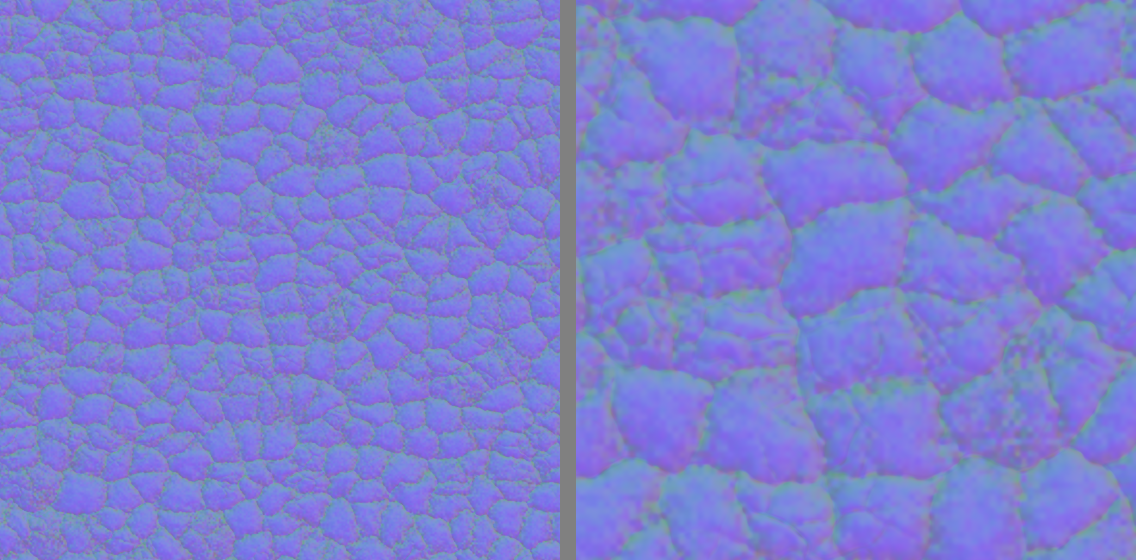
Left: the whole. Right: its middle third, enlarged.
Give the GLSL for this texture map, as a Shadertoy shader.

```glsl
// Tangent-space normal map of pebbled leather: domed grains, rough creases and fine pores.

const float GRAINS = 18.5;       // leather grains across the canvas
const float SAMPLE_STEP = 0.002; // gradient step in canvas units

vec2 hash22(vec2 p) {
    vec3 q = fract(p.xyx * vec3(0.1031, 0.1030, 0.0973));
    q += dot(q, q.yzx + 33.33);
    return fract((q.xx + q.yz) * q.zy);
}

// Two independent channels of smooth value noise in -0.5..0.5
vec2 noise2(vec2 p) {
    vec2 i = floor(p), f = fract(p);
    f = f * f * (3.0 - 2.0 * f);
    vec2 low = mix(hash22(i), hash22(i + vec2(1, 0)), f.x);
    vec2 high = mix(hash22(i + vec2(0, 1)), hash22(i + vec2(1, 1)), f.x);
    return mix(low, high, f.y) - 0.5;
}

// Cellular distances: x = nearest centre, y = half gap to the second nearest
vec2 cells(vec2 p) {
    vec2 i = floor(p), f = fract(p);
    float nearest = 8.0, second = 8.0;
    for (int y = -2; y <= 2; y++) {
        for (int x = -2; x <= 2; x++) {
            vec2 o = vec2(x, y);
            vec2 centre = o + 0.04 + 0.92 * hash22(i + o + 57.0);
            float d = length(centre - f);
            second = min(second, max(nearest, d));
            nearest = min(nearest, d);
        }
    }
    return vec2(nearest, 0.5 * (second - nearest));
}

// Leather relief in grain units: x = height, y = crease mask
vec2 leather(vec2 uv) {
    vec2 p = uv * GRAINS;
    vec2 warped = p + 0.45 * noise2(p * 0.55) + 0.24 * noise2(p * 1.9 + 31.0)
                + 0.12 * noise2(p * 5.5 + 11.0);

    // Broad grains, slightly wider than tall
    vec2 grain = cells(warped * vec2(0.92, 1.13));
    float height = 0.11 * (1.0 - exp(-7.0 * grain.y)) - 0.37 * grain.x * grain.x;
    float crease = exp(-10.0 * grain.y);

    // Patches of small wrinkles that split some grains
    float patchy = smoothstep(-0.1, 0.25, noise2(p * 0.8 + 73.0).x);
    vec2 wrinkle = cells(warped * vec2(1.7, 2.1) + 19.0);
    height += patchy * (0.07 * (1.0 - exp(-6.0 * wrinkle.y))
                        - 0.07 * wrinkle.x * wrinkle.x);
    crease = max(crease, 0.65 * patchy * exp(-9.0 * wrinkle.y));

    // Uneven skin surface
    height += 0.05 * noise2(p * 3.2).x + 0.028 * noise2(p * 7.5 + 5.0).y;
    return vec2(height, crease);
}

// Packs a tilt into the muted blue-violet palette of the map
vec3 normalColour(vec2 tilt, float dullness) {
    float red = 0.497 + 0.09 * tilt.x - 0.035 * tilt.y - 0.015 * dullness;
    float green = 0.484 + 0.135 * tilt.y + 0.04 * dullness;
    float blue = 0.92 - 0.19 * dullness - 0.05 * dot(tilt, tilt)
               - 0.045 * tilt.y;
    return vec3(red, green, blue);
}

void mainImage(out vec4 fragColor, in vec2 fragCoord) {
    vec2 uv = fragCoord / iResolution.y;
    vec2 e = vec2(SAMPLE_STEP, 0.0);

    // Central differences give the slope of the relief
    vec2 rise = vec2(leather(uv + e.xy).x - leather(uv - e.xy).x,
                     leather(uv + e.yx).x - leather(uv - e.yx).x);
    vec2 slope = rise / (2.0 * SAMPLE_STEP * GRAINS);
    float crease = leather(uv).y;

    // Fine pores, roughest inside the creases
    vec2 pores = noise2(uv * 270.0) + 0.4 * noise2(uv * 130.0 + 40.0);
    slope -= pores * mix(0.4, 2.2, crease);

    // Creases lose blue unevenly, in specks
    float specks = noise2(uv * 240.0 + 91.0).x;
    float dullness = crease * (1.0 + 1.5 * specks);

    vec2 tilt = -slope / sqrt(1.0 + dot(slope, slope));
    fragColor = vec4(normalColour(tilt, dullness), 1.0);
}
```
